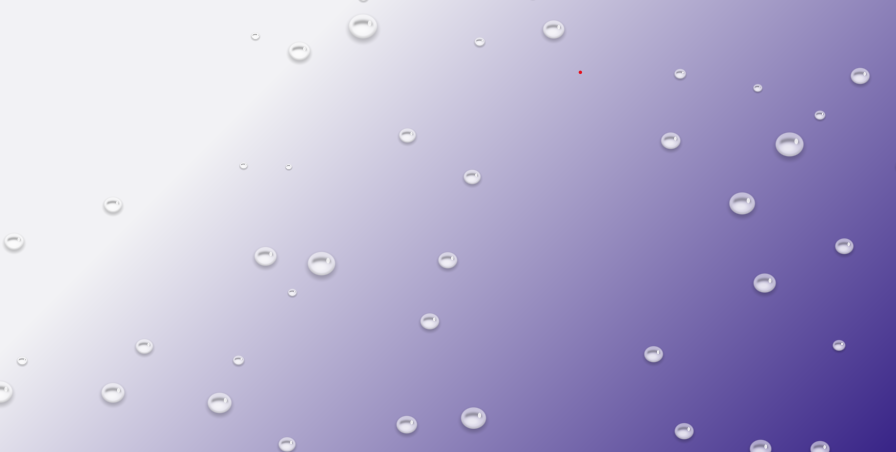
Write a Shadertoy shader that draws this background.

```glsl
// Glassy water drops scattered over a diagonal gradient from pale grey to deep violet.
#define PALE vec3(0.95, 0.95, 0.96)
#define VIOLET vec3(0.22, 0.14, 0.53)
#define FADE_START 0.773
#define FADE_END 2.979
#define CELL 0.2
#define MIN_RADIUS 0.006
#define MAX_RADIUS 0.031
#define DROP_OPACITY 0.63
#define SHADOW 0.2
#define SPECK_POS vec2(1.284, 0.84)

float hash(vec2 p) {
    return fract(sin(dot(p, vec2(127.1, 311.7))) * 43758.5453);
}

// 1 inside an ellipse, 0 outside, with a soft edge
float disc(vec2 p, vec2 radii, float soft) {
    return 1.0 - smoothstep(1.0 - soft, 1.0 + soft, length(p / radii));
}

// Regions left free of drops
bool isClear(vec2 p) {
    return length((p - vec2(1.28, 0.46)) / vec2(0.2, 0.38)) < 1.0
        || length(p - vec2(0.17, 0.88)) < 0.27;
}

// One drop in local units, where its half width is 1
vec3 drawDrop(vec3 background, vec2 q, float soft) {
    float shadow = disc(q + vec2(0.0, 0.2), vec2(1.05, 0.95), 0.3);
    vec3 color = background * (1.0 - SHADOW * shadow);

    // Translucent body, brighter toward the bottom
    float opacity = DROP_OPACITY - 0.12 * q.y;
    vec3 body = mix(background, vec3(0.98), opacity);

    // Curved dark reflection, lower rim and highlights
    float bend = (q.y - 0.32 + 0.35 * q.x * q.x) / 0.17;
    float band = exp(-bend * bend) * (1.0 - smoothstep(0.5, 0.85, abs(q.x)));
    float rim = smoothstep(0.7, 1.0, length(q / vec2(1.0, 0.86)));
    body *= 1.0 - 0.28 * band;
    body *= 1.0 - 0.15 * rim * smoothstep(-0.3, 0.6, -q.y);
    body = mix(body, vec3(1.0), 0.8 * disc(q - vec2(0.48, 0.22), vec2(0.13, 0.2), 0.4));
    body = mix(body, vec3(1.0), 0.5 * disc(q + vec2(0.1, 0.25), vec2(0.5, 0.3), 0.6));

    return mix(color, body, disc(q, vec2(1.0, 0.86), soft));
}

void mainImage(out vec4 fragColor, in vec2 fragCoord) {
    vec2 p = fragCoord / iResolution.y;
    float pixel = 1.0 / iResolution.y;

    // Diagonal gradient, flat in the upper left
    float fade = (p.x + 1.0 - p.y - FADE_START) / (FADE_END - FADE_START);
    vec3 color = mix(PALE, VIOLET, clamp(fade, 0.0, 1.0));

    // Drops on a jittered grid
    vec2 home = floor(p / CELL);
    for (int j = -1; j <= 1; j++) {
        for (int i = -1; i <= 1; i++) {
            vec2 id = home + vec2(i, j);
            vec2 jitter = vec2(hash(id), hash(id + 17.3));
            vec2 center = (id + jitter) * CELL;
            float radius = mix(MIN_RADIUS, MAX_RADIUS, hash(id + 41.9));
            vec2 q = (p - center) / radius;
            if (isClear(center) || dot(q, q) > 4.0) continue;
            color = drawDrop(color, q, min(pixel / radius, 0.5));
        }
    }

    // Tiny red speck
    float speck = 1.0 - smoothstep(0.002, 0.002 + 1.5 * pixel, length(p - SPECK_POS));
    color = mix(color, vec3(0.9, 0.05, 0.1), speck);

    fragColor = vec4(color, 1.0);
}
```
